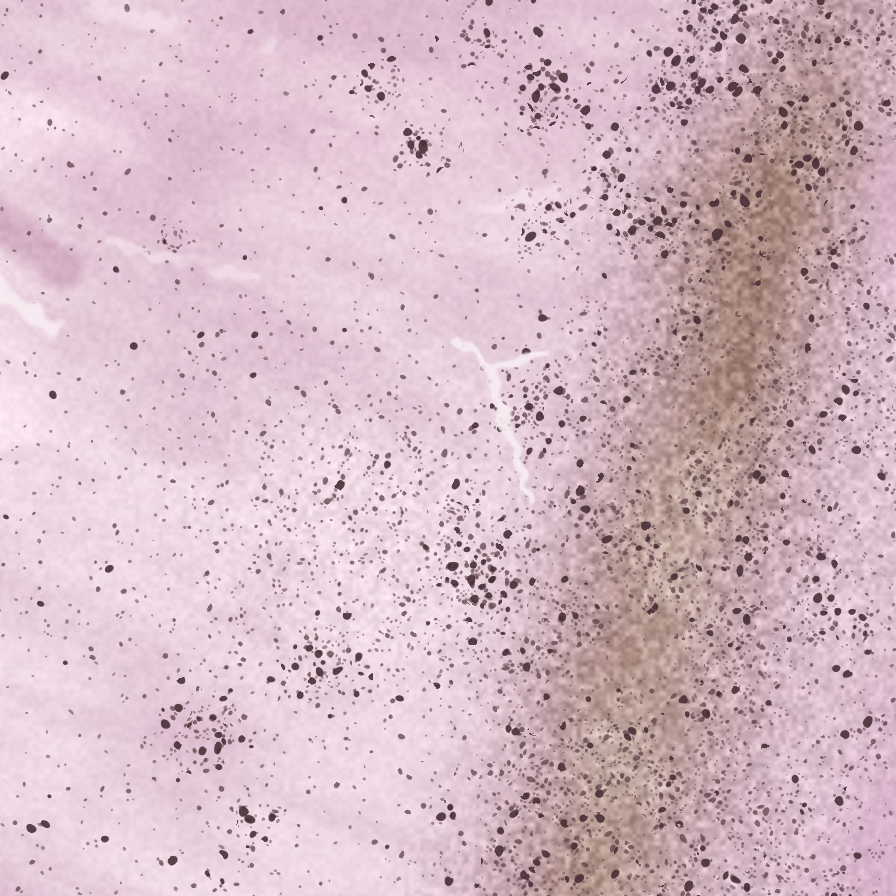
Give the GLSL for this texture, as a Shadertoy shader.

```glsl
// Stained tissue surface: pale pink fibres on the left, a slanted brown band on
// the right, dark grains scattered around it and thin white tears.
// Built from value noise, jittered speck grids and segment distances.

float hash(vec2 p) {
    vec3 q = fract(vec3(p.xyx) * 0.1031);
    q += dot(q, q.yzx + 33.33);
    return fract((q.x + q.y) * q.z);
}

float noise(vec2 p) {
    vec2 i = floor(p), f = fract(p);
    f = f * f * (3.0 - 2.0 * f);
    return mix(mix(hash(i), hash(i + vec2(1, 0)), f.x),
               mix(hash(i + vec2(0, 1)), hash(i + vec2(1, 1)), f.x), f.y);
}

float fbm(vec2 p) {
    float sum = 0.0, amp = 0.5;
    for (int i = 0; i < 5; i++) {
        sum += amp * noise(p);
        p = mat2(1.6, 1.2, -1.2, 1.6) * p + 17.3;
        amp *= 0.5;
    }
    return sum;
}

float blob(vec2 p, vec2 centre, vec2 size) {
    vec2 d = (p - centre) / size;
    return exp(-dot(d, d));
}

// Soft stroke from a to b
float stroke(vec2 p, vec2 a, vec2 b, float width) {
    vec2 ab = b - a;
    float t = clamp(dot(p - a, ab) / dot(ab, ab), 0.0, 1.0);
    return 1.0 - smoothstep(width * 0.3, width, length(p - a - ab * t));
}

// One jittered grain per cell, kept with the given probability
float specks(vec2 p, float cells, float density, float pixel, float seed) {
    vec2 q = mat2(0.8, 0.6, -0.6, 0.8) * p * cells + seed;
    vec2 id = floor(q);
    vec2 jitter = vec2(hash(id + 3.1), hash(id + 41.7));
    float radius = mix(0.16, 0.42, hash(id + 77.3));
    float d = length(fract(q) - mix(vec2(0.28), vec2(0.72), jitter));
    float edge = pixel * cells * 0.7;
    float keep = step(hash(id + 11.9), density);
    return keep * (1.0 - smoothstep(radius - edge, radius + edge, d));
}

// Grain clusters: centre and radius
const vec3 CLUSTERS[16] = vec3[16](
    vec3(0.53, 0.955, 0.026), vec3(0.47, 0.84, 0.025), vec3(0.42, 0.90, 0.025),
    vec3(0.61, 0.90, 0.042), vec3(0.76, 0.90, 0.038), vec3(0.80, 0.98, 0.035),
    vec3(0.61, 0.75, 0.028), vec3(0.67, 0.80, 0.025), vec3(0.74, 0.76, 0.030),
    vec3(0.53, 0.34, 0.050), vec3(0.51, 0.43, 0.022), vec3(0.59, 0.54, 0.040),
    vec3(0.36, 0.26, 0.035), vec3(0.195, 0.73, 0.014), vec3(0.23, 0.18, 0.040),
    vec3(0.28, 0.08, 0.025));

float clusterField(vec2 p) {
    float sum = 0.0;
    for (int i = 0; i < 16; i++)
        sum += blob(p, CLUSTERS[i].xy, vec2(CLUSTERS[i].z));
    return min(sum, 1.0);
}

// White tears; the branched one lies near the centre
float tears(vec2 p) {
    vec2 fork = vec2(0.547, 0.588), bend = vec2(0.562, 0.53);
    float t = stroke(p, vec2(0.51, 0.62), fork, 0.007);
    t = max(t, stroke(p, fork, vec2(0.61, 0.603), 0.007));
    t = max(t, stroke(p, fork, bend, 0.010));
    t = max(t, stroke(p, bend, vec2(0.592, 0.44), 0.007));
    return max(t, stroke(p, vec2(-0.02, 0.69), vec2(0.06, 0.63), 0.013));
}

float fibres(vec2 p) {
    float f = stroke(p, vec2(0.11, 0.99), vec2(0.30, 0.95), 0.012);
    f = max(f, stroke(p, vec2(0.12, 0.73), vec2(0.28, 0.69), 0.010));
    f = max(f, stroke(p, vec2(0.36, 0.85), vec2(0.43, 0.875), 0.012));
    return max(f, stroke(p, vec2(0.47, 0.75), vec2(0.62, 0.785), 0.012));
}

void mainImage(out vec4 fragColor, in vec2 fragCoord) {
    vec2 p = fragCoord / iResolution.xy;
    float pixel = 1.0 / min(iResolution.x, iResolution.y);
    float cloud = fbm(p * 5.0), mottle = fbm(p * 23.0 + 9.0);
    vec2 wobble = vec2(noise(p * 70.0), noise(p * 70.0 + 31.0)) - 0.5;

    // Distance across the slanted band, and the grainy zone around it
    float across = p.x - 0.665 - 0.26 * p.y + 0.10 * (cloud - 0.5);
    float zone = smoothstep(-0.25, -0.06, across);
    zone *= 1.0 - 0.45 * smoothstep(0.08, 0.22, across);
    float clear = max(blob(p, vec2(1.0, 0.77), vec2(0.045, 0.10)),
                      blob(p, vec2(1.0, 0.06), vec2(0.07, 0.10)));
    zone *= 1.0 - 0.8 * clear;
    float haze = blob(p, vec2(0.42, 0.40), vec2(0.20, 0.16));

    // Pink ground with slanted fibres
    float fibre = fbm(mat2(0.94, 0.34, -0.34, 0.94) * p * vec2(7.0, 24.0));
    vec3 col = mix(vec3(0.87, 0.75, 0.82), vec3(0.94, 0.86, 0.90),
                   smoothstep(0.25, 0.68, 0.6 * cloud + 0.4 * fibre));
    col += 0.045 * (blob(p, vec2(0.03, 0.86), vec2(0.12, 0.06))
                  + blob(p, vec2(0.0, 0.53), vec2(0.06, 0.09)));
    col -= vec3(0.02, 0.05, 0.03) * blob(p, vec2(0.42, 0.88), vec2(0.30, 0.16));
    col -= vec3(0.08, 0.13, 0.10) * stroke(p + wobble * 0.01, vec2(-0.02, 0.77), vec2(0.07, 0.70), 0.035);
    col = mix(col, vec3(0.81, 0.68, 0.75), 0.8 * zone);
    col = mix(col, vec3(0.84, 0.67, 0.79), 0.75 * clear);

    // Brown band with a beige core
    float band = exp(-pow(across / 0.095, 2.0)) * (1.0 - 0.65 * smoothstep(0.78, 1.0, p.y));
    float core = blob(p, vec2(0.76, 0.39), vec2(0.06, 0.16)) + blob(p, vec2(0.69, 0.14), vec2(0.07, 0.12));
    vec3 brown = mix(vec3(0.62, 0.49, 0.43), vec3(0.77, 0.68, 0.63),
                     clamp(core * 0.75 + (mottle - 0.5) * 1.2 + 0.15, 0.0, 1.0));
    col = mix(col, brown, 0.85 * band);

    // Fine relief, strongest where grains gather
    float relief = 0.6 * noise(p * 150.0) + 0.4 * noise(p * 240.0 + 5.0) - 0.5;
    col += relief * mix(0.07, 0.32, max(zone, 0.35 * haze));

    // Dark grains in three sizes
    float patchy = smoothstep(0.30, 0.65, mottle);
    float cluster = clusterField(p + wobble * 0.02);
    vec2 q = p + wobble * 0.006;
    float coarse = 0.012 + 0.48 * cluster + 0.20 * zone * patchy * (1.0 - 0.5 * core);
    float fine = 0.03 + 0.35 * cluster + 0.38 * zone * patchy + 0.16 * haze;
    col = mix(col, vec3(0.47, 0.34, 0.37), 0.65 * specks(q, 190.0, fine, pixel, 53.0));
    col = mix(col, vec3(0.38, 0.26, 0.29), 0.75 * specks(q, 125.0, fine * 0.7, pixel, 19.0));
    col = mix(col, vec3(0.27, 0.17, 0.20), 0.88 * specks(q, 78.0, coarse, pixel, 7.0));

    // Pale fibres and torn edges on top
    col = mix(col, vec3(0.97, 0.91, 0.94), 0.55 * fibres(p + wobble * 0.014) * smoothstep(0.3, 0.6, mottle));
    col = mix(col, vec3(0.97, 0.93, 0.95), 0.9 * tears(p + wobble * 0.012));
    fragColor = vec4(clamp(col, 0.0, 1.0), 1.0);
}
```
